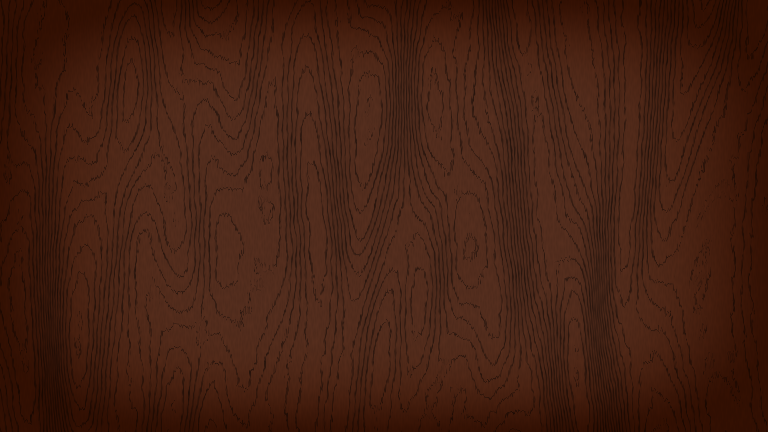
Write a WebGL 1 fragment shader that draws this texture.

```glsl
precision highp float;
uniform vec2 u_resolution;

// Colours
const vec3 WOOD_CENTRE = vec3(0.322, 0.174, 0.114);
const vec3 WOOD_EDGE = vec3(0.195, 0.060, 0.008);
const vec3 REDDENING = vec3(1.0, 0.8, 0.7);  // green and blue fade sooner

// Growth rings: sizes are fractions of the canvas height
const float RING_SLOPE = 38.0;      // rings per unit added by each wave
const float WAVE_BASE = 11.0;       // lowest horizontal frequency
const float WAVE_RATIO = 1.32;
const float BEND = 1.35;            // how far waves sway along the height
const float WOBBLE = 0.10;          // small unsteadiness of the lines
const float RAGGED = 0.28;          // roughness that fibres give the lines
const float LINE_HALF_WIDTH = 0.0011;
const float LINE_DEPTH = 0.43;
const float BAND_DEPTH = 0.07;      // extra shade where rings crowd
const float FLAT_SLOPE = 18.0;      // lines fade out on flat spots

// Fibres
const vec2 FIBRE_SCALE = vec2(210.0, 48.0);
const float FIBRE_DEPTH = 0.10;

vec2 hash2(vec2 cell) {
  vec2 q = vec2(dot(cell, vec2(127.1, 311.7)), dot(cell, vec2(269.5, 183.3)));
  return fract(sin(q) * 43758.5);
}

// Distance to the nearest scattered point
float cellular(vec2 p) {
  vec2 cell = floor(p);
  float nearest = 2.0;
  for (int j = -1; j <= 1; j++) {
    for (int i = -1; i <= 1; i++) {
      vec2 c = cell + vec2(float(i), float(j));
      nearest = min(nearest, length(c + hash2(c) - p));
    }
  }
  return nearest;
}

// Height field whose contours are the growth rings
float ringHeight(vec2 p) {
  float height = 0.0;
  float freq = WAVE_BASE;
  for (int i = 0; i < 6; i++) {
    float k = float(i);
    float sway = sin(p.y * (2.3 + 0.75 * k) + p.x * (2.9 - 1.3 * k) + 2.4 * k);
    height += RING_SLOPE / freq * sin(p.x * freq + BEND * sway + 1.9 * k * k + 0.6);
    freq *= WAVE_RATIO;
  }
  height += WOBBLE * sin(p.y * 67.0 + 5.0 * sin(p.x * 33.0));
  height += WOBBLE * sin(p.y * 29.0 - p.x * 51.0 + 2.0 * sin(p.y * 13.0));
  return height;
}

void main() {
  vec2 uv = gl_FragCoord.xy / u_resolution;
  vec2 p = gl_FragCoord.xy / u_resolution.y;
  float pixel = 1.0 / u_resolution.y;

  // Ring height and its slope
  const float STEP = 0.001;
  float height = ringHeight(p);
  vec2 gradient = vec2(ringHeight(p + vec2(STEP, 0.0)) - height,
                       ringHeight(p + vec2(0.0, STEP)) - height) / STEP;
  float slope = length(gradient);
  float fibre = cellular(p * FIBRE_SCALE) - 0.45;

  // Thin ragged contour lines, blended to their mean where too dense to resolve
  float phase = fract(height + RAGGED * fibre);
  float lineDistance = abs(phase - 0.5) / max(slope, FLAT_SLOPE);
  float soft = max(pixel * 0.75, LINE_HALF_WIDTH * 0.5);
  float outer = LINE_HALF_WIDTH + soft;
  float line = 1.0 - smoothstep(max(LINE_HALF_WIDTH - soft, 0.0), outer, lineDistance);
  float meanLine = min(outer * slope, 0.5);
  line = mix(line, meanLine, smoothstep(0.38, 0.58, slope * pixel));
  line *= smoothstep(0.0, FLAT_SLOPE, slope);

  // Ink fades in and out along each line
  float ink = 0.55 + 0.65 * cellular(p * vec2(60.0, 22.0) + 7.0);
  float band = smoothstep(50.0, 130.0, slope);

  // Base tone darkening and reddening toward the border
  vec2 c = uv * 2.0 - 1.0;
  vec2 c2 = c * c;
  float border = smoothstep(0.03, 1.15, dot(c2, c2));
  vec3 colour = mix(WOOD_CENTRE, WOOD_EDGE, pow(vec3(border), REDDENING));

  colour *= 1.0 + FIBRE_DEPTH * fibre;
  colour *= 1.0 - BAND_DEPTH * band;
  colour *= 1.0 - LINE_DEPTH * ink * line;
  gl_FragColor = vec4(colour, 1.0);
}
```
